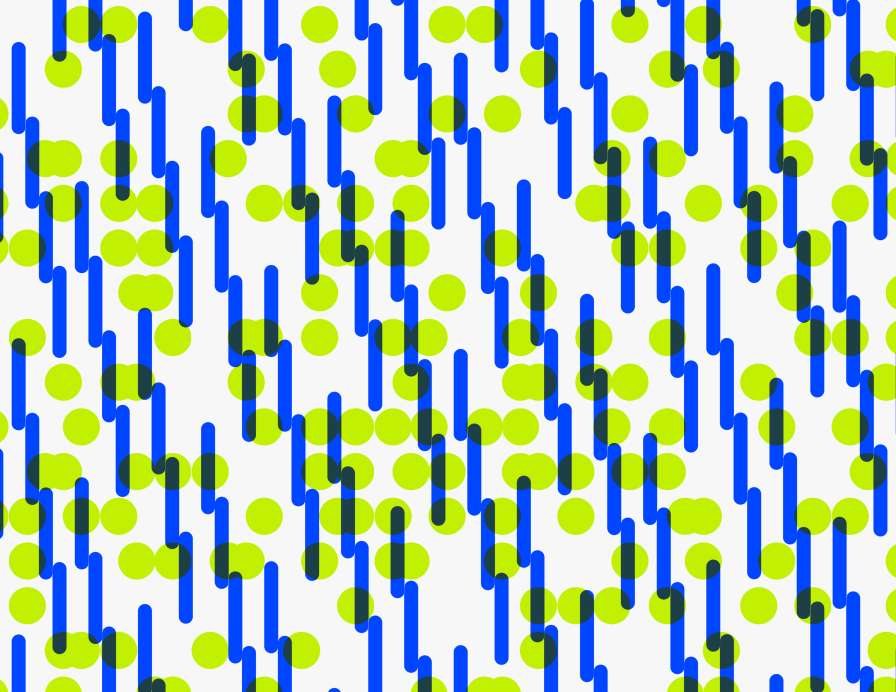
Reproduce this pattern procedurally as a WebGL 1 fragment shader.

```glsl
precision highp float;
uniform vec2 u_resolution;

float hash(vec2 p) {
  vec3 q = fract(vec3(p.xyx) * vec3(0.1031, 0.1030, 0.0973));
  q += dot(q, q.yzx + 33.33);
  return fract((q.x + q.y) * q.z);
}

// Rows of discs: each cell draws up to two discs in four possible slots
float discs(vec2 p) {
  vec2 size = vec2(1.0, 0.489);
  vec2 grid = (p - vec2(0.094, 0.024)) / size;
  vec2 cell = floor(grid);
  vec2 local = fract(grid) * size;
  float d = 1.0;
  for (int i = 0; i < 2; i++) {
    vec2 seed = cell + 40.0 + 71.0 * float(i);
    float slot = floor(4.0 * hash(seed));
    vec2 center = vec2(0.205 + 0.197 * slot, 0.244);
    if (hash(seed + 19.7) < 0.56) d = min(d, length(local - center) - 0.203);
  }
  return d;
}

// Flights of four round-capped bars stepping down to the right
float bars(vec2 p) {
  float pitch = 0.6907;
  float period = 3.24;
  float flight = floor((p.x - 0.12) / pitch);
  float x = p.x - 0.204 - flight * pitch;
  float drift = 1.386 * flight + 0.135 * min(mod(flight, 3.0), 1.0);
  float d = 1.0;
  for (int i = 0; i < 4; i++) {
    float k = float(i);
    float middle = 0.963 + drift + 0.816 * k;
    float y = mod(p.y - middle + 0.5 * period, period) - 0.5 * period;
    vec2 toSpine = vec2(x - 0.149 * k, max(abs(y) - 0.427, 0.0));
    d = min(d, length(toSpine) - 0.0765);
  }
  return d;
}

void main() {
  // One unit is the width of a disc cell, y runs down from the top
  float pixel = 9.8 / u_resolution.x;
  vec2 p = vec2(gl_FragCoord.x, u_resolution.y - gl_FragCoord.y) * pixel;

  float disc = 1.0 - smoothstep(-0.7 * pixel, 0.7 * pixel, discs(p));
  float bar = 1.0 - smoothstep(-0.7 * pixel, 0.7 * pixel, bars(p));

  vec3 ground = vec3(0.97);
  vec3 lime = vec3(0.76, 0.94, 0.01);
  vec3 blue = vec3(0.0, 0.27, 1.0);
  vec3 overlap = vec3(0.11, 0.25, 0.27);

  vec3 color = mix(mix(ground, lime, disc), mix(blue, overlap, disc), bar);
  gl_FragColor = vec4(color, 1.0);
}
```
